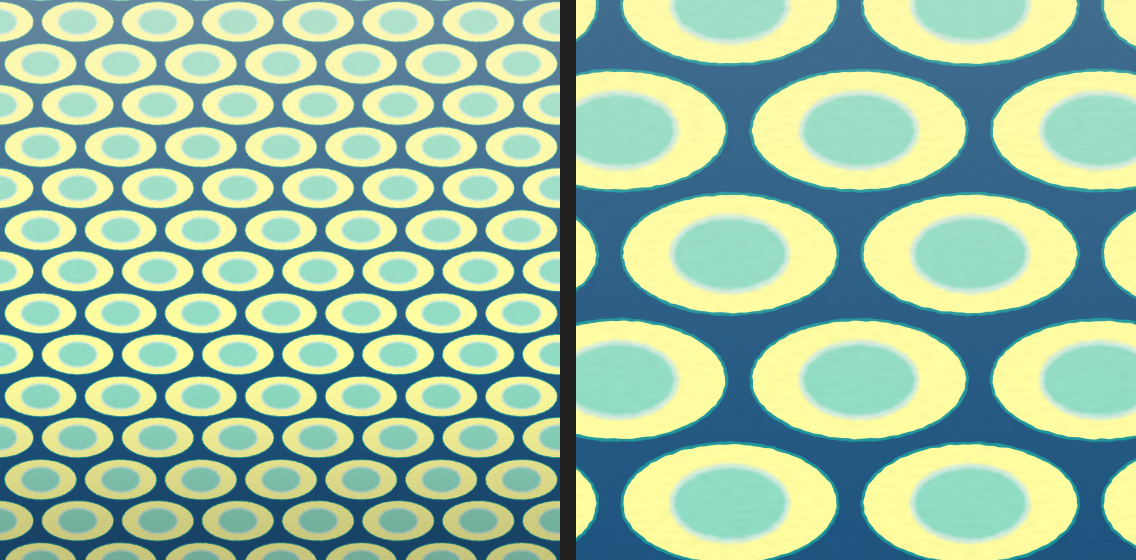
Left: the whole. Right: its middle third, enlarged.
This pattern is drawn by a WebGL 1 fragment shader. Its source:

```glsl
precision highp float;
// Staggered rows of cream ovals with mint centres on blue, hazy above and shaded below.

uniform vec2 u_resolution;

const vec2 PITCH = vec2(0.1431, 0.1485);        // spacing within one lattice
const vec2 EVEN_ORIGIN = vec2(0.1387, 0.0390);  // y runs downward
const vec2 ODD_ORIGIN = vec2(0.0725, 0.1140);
const vec2 OVAL_RADII = vec2(0.0652, 0.0368);
const vec2 CENTRE_RADII = vec2(0.0347, 0.0226);
const float RIM_WIDTH = 0.0017;

const vec3 BLUE = vec3(0.12, 0.33, 0.50);
const vec3 TEAL = vec3(0.10, 0.58, 0.60);
const vec3 CREAM = vec3(1.0, 0.99, 0.62);
const vec3 MINT = vec3(0.56, 0.86, 0.765);
const vec3 PALE = vec3(0.81, 0.92, 0.86);
const vec3 HAZE = vec3(0.96, 0.93, 0.86);

vec2 hashGradient(vec2 cell) {
  float h = fract(sin(dot(cell, vec2(127.1, 311.7))) * 43758.5);
  return vec2(cos(h * 6.2832), sin(h * 6.2832));
}

float gradientNoise(vec2 p) {
  vec2 i = floor(p);
  vec2 f = p - i;
  vec2 u = f * f * f * (f * (f * 6.0 - 15.0) + 10.0);
  vec2 e = vec2(1.0, 0.0);
  float low = mix(dot(hashGradient(i), f),
                  dot(hashGradient(i + e.xy), f - e.xy), u.x);
  float high = mix(dot(hashGradient(i + e.yx), f - e.yx),
                   dot(hashGradient(i + e.xx), f - e.xx), u.x);
  return mix(low, high, u.y);
}

// Offset from the nearest point of a rectangular lattice
vec2 latticeOffset(vec2 p, vec2 origin, vec2 pitch) {
  return mod(p - origin + 0.5 * pitch, pitch) - 0.5 * pitch;
}

// Approximate signed distance to an ellipse
float ellipseDistance(vec2 p, vec2 radii) {
  float k = length(p / radii);
  float slope = length(p / (radii * radii));
  return k * (k - 1.0) / max(slope, 0.001);
}

// Coverage of the region with negative distance
float inside(float d, float softness) {
  return 1.0 - smoothstep(-softness, softness, d);
}

// Pale haze fading down, then shade gathering at the bottom
vec3 verticalLight(vec3 color, float down) {
  float haze = 0.34 * (1.0 - smoothstep(-0.15, 0.75, down));
  haze = mix(haze, 0.34 * clamp(1.0 - down / 0.65, 0.0, 1.0), 0.8);
  float shade = 0.22 * smoothstep(0.62, 1.02, down);
  return mix(color, HAZE, haze) * (1.0 - shade);
}

void main() {
  vec2 p = gl_FragCoord.xy / u_resolution.y;
  p.y = 1.0 - p.y;
  float pixel = 0.75 / u_resolution.y;

  // Nearest oval of the two interleaved lattices
  vec2 even = latticeOffset(p, EVEN_ORIGIN, PITCH);
  vec2 odd = latticeOffset(p, ODD_ORIGIN, PITCH);
  vec2 q = length(even / OVAL_RADII) < length(odd / OVAL_RADII) ? even : odd;

  // Slightly frayed edges
  float fray = 0.0008 * gradientNoise(p * vec2(170.0, 300.0));
  float oval = ellipseDistance(q, OVAL_RADII) + fray;
  float centre = ellipseDistance(q, CENTRE_RADII) + fray;

  // Layers from the ground up
  vec3 color = mix(BLUE, TEAL, inside(oval, pixel));
  color = mix(color, CREAM, inside(oval + RIM_WIDTH, pixel));
  color = mix(color, PALE, inside(centre - 0.0012, pixel + 0.0013));
  color = mix(color, MINT, inside(centre + 0.0018, pixel + 0.0012));

  // Fine horizontal grain
  color *= 1.0 + 0.03 * gradientNoise(p * vec2(110.0, 330.0));

  gl_FragColor = vec4(verticalLight(color, p.y), 1.0);
}
```
